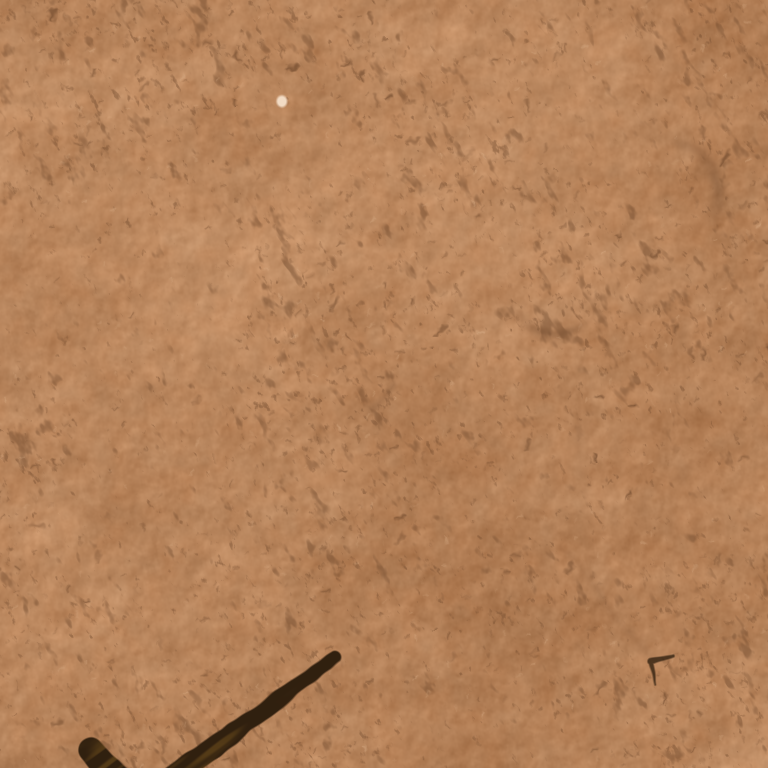
Give the GLSL for this texture, as a WebGL 2 fragment shader.

```glsl
#version 300 es
precision highp float;
// Dry sandy ground with clods, crumbs, shallow dents and dark sticks.

uniform vec2 u_resolution;
out vec4 fragColor;

const vec3 SAND = vec3(0.722, 0.520, 0.360);
const vec3 SHADE = vec3(0.43, 0.28, 0.17);
const vec3 PALE = vec3(0.87, 0.71, 0.56);
const vec3 BARK = vec3(0.19, 0.125, 0.06);
const vec3 BARK_LIGHT = vec3(0.33, 0.23, 0.09);

vec2 hash2(vec2 p) {
  vec3 q = fract(p.xyx * vec3(0.1031, 0.1030, 0.0973));
  q += dot(q, q.yzx + 33.33);
  return fract((q.xx + q.yz) * q.zy);
}

float valueNoise(vec2 p) {
  vec2 i = floor(p), f = fract(p);
  f = f * f * (3.0 - 2.0 * f);
  float low = mix(hash2(i).x, hash2(i + vec2(1, 0)).x, f.x);
  float high = mix(hash2(i + vec2(0, 1)).x, hash2(i + vec2(1, 1)).x, f.x);
  return mix(low, high, f.y);
}

// Layered noise centred on zero
float fbm(vec2 p, int octaves) {
  float sum = 0.0, gain = 0.5;
  for (int i = 0; i < octaves; i++) {
    sum += gain * (valueNoise(p) - 0.5);
    p = mat2(1.6, 1.2, -1.2, 1.6) * p + 17.3;
    gain *= 0.5;
  }
  return sum;
}

vec2 wobble(vec2 p, float scale) {
  return vec2(fbm(p * scale, 2), fbm(p * scale + 31.0, 2));
}

// Signed distance to a tapered capsule
float capsule(vec2 p, vec2 a, vec2 b, float ra, float rb) {
  vec2 ab = b - a;
  float h = clamp(dot(p - a, ab) / dot(ab, ab), 0.0, 1.0);
  return length(p - a - ab * h) - mix(ra, rb, h);
}

float cover(float dist, float soft) {
  return 1.0 - smoothstep(-soft, soft, dist);
}

// Soft crescent around a centre, strongest towards one direction
float crescent(vec2 p, vec2 centre, float radius, float facing, float width) {
  vec2 d = p - centre;
  float ring = (length(d) - radius) / width;
  float side = dot(normalize(d + 1e-5), vec2(cos(facing), sin(facing)));
  return exp(-ring * ring) * smoothstep(0.35, 0.95, side);
}

// Scattered ragged crumbs; density is the chance of one per cell
float crumbs(vec2 p, float cells, float density, float size, float seed, float soft) {
  p += size * 1.8 * wobble(p, 0.9 / size);
  vec2 g = p * cells, base = floor(g);
  float amount = 0.0;
  for (int y = -1; y <= 1; y++) {
    for (int x = -1; x <= 1; x++) {
      vec2 id = base + vec2(x, y);
      vec2 place = hash2(id + seed), kind = hash2(id + seed + 51.7);
      vec2 shape = hash2(id + seed + 97.1);
      float angle = 1.0 + (shape.x - 0.5) * 2.4;
      vec2 along = vec2(cos(angle), sin(angle));
      float r = size * mix(0.4, 1.0, shape.y * shape.y);
      float dist = capsule((g - id - place) / cells, -along * r, along * r, r * 0.3, r * 0.5);
      amount = max(amount, step(kind.x, density) * mix(0.2, 1.0, kind.y) * cover(dist, soft));
    }
  }
  return amount;
}

// Clumped dark hollows cut from stretched noise
float flecks(vec2 p, vec2 scale, float level) {
  vec2 q = mat2(0.5, 0.87, -0.87, 0.5) * p;
  return smoothstep(0.0, 0.2, fbm(q * scale, 3) - level);
}

vec3 ground(vec2 p, float soft) {
  // Broad patches, mottling, relief lit from the upper left, then grain
  vec2 q = p + 0.012 * wobble(p, 14.0);
  vec2 toLight = vec2(-0.004, 0.005);
  float relief = fbm(q * 38.0, 4) - fbm((q + toLight) * 38.0, 4);
  float tone = 0.11 * fbm(p * vec2(3.0, 4.5) + 4.0, 3) + 0.085 * fbm(q * vec2(14.0, 20.0), 4);
  tone += 0.16 * relief + 0.065 * fbm(q * vec2(75.0, 60.0), 2) + 0.05 * fbm(p * vec2(190.0, 150.0), 2);
  vec3 col = SAND + tone * vec3(1.0, 1.0, 0.95);
  col += vec3(0.03, 0.0, -0.015) * fbm(p * 45.0 + 8.0, 2);

  // Hollows and crumbs gather in rough patches, more to the right
  float rough = smoothstep(-0.15, 0.2, fbm(p * 5.0 + 12.0, 3) + 0.2 * (p.x - 0.5));
  float dark = 0.45 * flecks(q, vec2(42.0, 75.0), 0.2 - 0.1 * rough);
  dark = max(dark, 0.42 * flecks(q + 3.0, vec2(85.0, 140.0), 0.2 - 0.07 * rough));
  dark = max(dark, 0.7 * crumbs(p, 34.0, 0.02 + 0.15 * rough, 0.0075, 3.0, soft * 1.8));
  dark = max(dark, 0.5 * crumbs(p, 64.0, 0.04 + 0.18 * rough, 0.0042, 23.0, soft * 1.4));
  col = mix(col, SHADE, dark);
  float pale = crumbs(p, 52.0, 0.06 + 0.1 * rough, 0.0038, 71.0, soft * 1.3);
  return mix(col, PALE, 0.4 * pale);
}

// Dents and grooves pressed into the sand
float dents(vec2 p) {
  p += 0.012 * wobble(p, 30.0);
  float d = 0.4 * crescent(p, vec2(0.872, 0.750), 0.062, 0.4, 0.009);
  d = max(d, 0.35 * crescent(p, vec2(0.723, 0.625), 0.060, 4.6, 0.007));
  d = max(d, 0.18 * cover(capsule(p, vec2(0.73, 0.29), vec2(0.845, 0.145), 0.001, 0.005), 0.007));
  return max(d, 0.35 * cover(capsule(p, vec2(0.488, 0.466), vec2(0.513, 0.498), 0.006, 0.002), 0.006));
}

void main() {
  vec2 p = gl_FragCoord.xy / u_resolution.y;
  float soft = max(0.0016, 0.75 / u_resolution.y);
  vec3 col = ground(p, soft);
  col = mix(col, SHADE, dents(p) * (0.8 + fbm(p * 60.0, 2)));

  // White pebble
  float pebble = length((p - vec2(0.367, 0.868)) * vec2(1.0, 0.9)) - 0.0068;
  col = mix(col, vec3(0.95, 0.86, 0.77), cover(pebble, soft * 1.4));

  // Two sticks and a small forked twig
  vec2 w = p + 0.006 * wobble(p, 40.0);
  float stick = capsule(w, vec2(0.215, -0.02), vec2(0.437, 0.144), 0.017, 0.0075);
  stick = min(stick, capsule(w, vec2(0.118, 0.022), vec2(0.165, -0.025), 0.017, 0.019));
  float twig = capsule(w, vec2(0.847, 0.138), vec2(0.876, 0.146), 0.0045, 0.002);
  twig = min(twig, capsule(w, vec2(0.847, 0.136), vec2(0.853, 0.108), 0.003, 0.001));
  vec2 fibre = mat2(0.8, -0.6, 0.6, 0.8) * p;
  float streak = smoothstep(0.45, 0.85, valueNoise(fibre * vec2(16.0, 150.0)));
  vec3 bark = mix(BARK, BARK_LIGHT, streak * (1.0 - smoothstep(0.02, 0.12, p.y)));
  col = mix(col, bark, cover(stick, soft));
  col = mix(col, BARK, 0.8 * cover(twig, soft));
  fragColor = vec4(col, 1.0);
}
```
